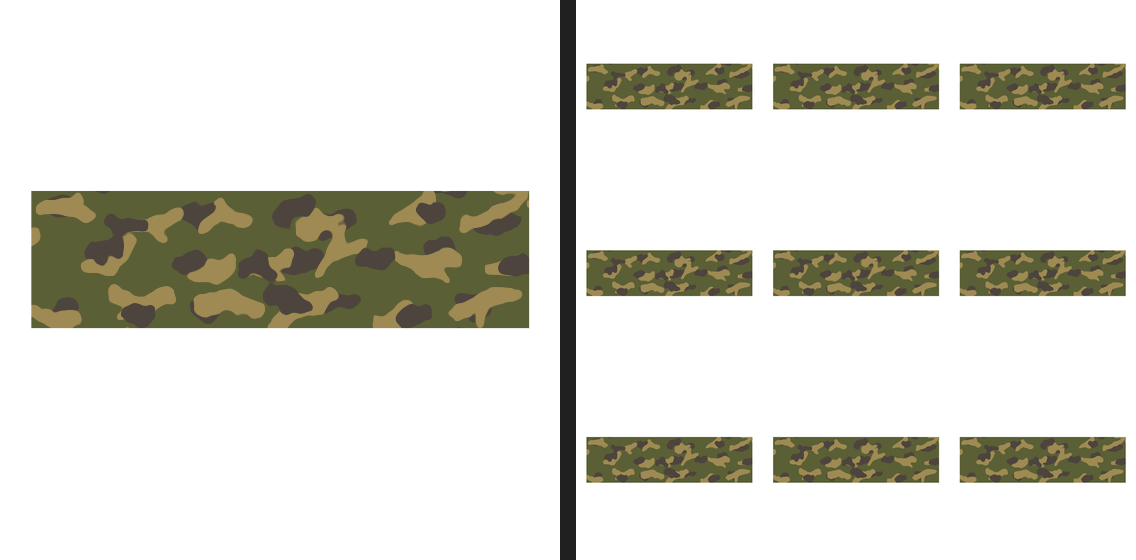
Left: one tile. Right: repeated 3 by 3.
Give the GLSL for this pattern, as a three.js fragment shader.

```glsl
// Woodland camouflage strip: slanted tan and brown blobs on olive, centred on a white ground
#define STRIP_MIN vec2(0.056, 0.414)
#define STRIP_MAX vec2(0.945, 0.659)
#define TAN_GRID vec2(6.0, 3.0)
#define BROWN_GRID vec2(7.0, 3.0)
#define TAN_LENGTH vec2(0.028, 0.056)
#define BROWN_LENGTH vec2(0.013, 0.029)
#define TAN_RADIUS vec2(0.0085, 0.0185)
#define BROWN_RADIUS vec2(0.0105, 0.0190)
#define TILT vec2(-0.32, 0.68)
#define BLEND 0.012
#define EDGE 0.0011

varying vec2 vUv;

const vec3 WHITE = vec3(1.0);
const vec3 OLIVE = vec3(0.353, 0.373, 0.208);
const vec3 TAN = vec3(0.62, 0.54, 0.32);
const vec3 BROWN = vec3(0.302, 0.267, 0.239);

vec4 hash4(vec2 cell, float seed) {
  vec4 p = fract(vec4(cell.xyx, seed) * vec4(0.1031, 0.1030, 0.0973, 0.1099) + 0.37);
  p += dot(p, p.wzxy + 33.33);
  return fract((p.xxyz + p.yzzw) * p.zywx);
}

// Smooth value noise, two channels
vec2 noise2(vec2 p) {
  vec2 i = floor(p);
  vec2 f = fract(p);
  f = f * f * (3.0 - 2.0 * f);
  vec2 low = mix(hash4(i, 5.0).xy, hash4(i + vec2(1.0, 0.0), 5.0).xy, f.x);
  vec2 high = mix(hash4(i + vec2(0.0, 1.0), 5.0).xy, hash4(i + 1.0, 5.0).xy, f.x);
  return mix(low, high, f.y) - 0.5;
}

float smoothMin(float a, float b) {
  float h = max(BLEND - abs(a - b), 0.0) / BLEND;
  return min(a, b) - h * h * BLEND * 0.25;
}

// Capsule whose radius runs from ra to rb
float taperedCapsule(vec2 p, vec2 a, vec2 b, float ra, float rb) {
  vec2 ab = b - a;
  float h = clamp(dot(p - a, ab) / dot(ab, ab), 0.0, 1.0);
  return length(p - a - ab * h) - mix(ra, rb, h);
}

// Bent, tapered body with one side lobe
float blob(vec2 p, vec4 shape, vec4 width, vec2 lengths, vec2 radii) {
  float angle = mix(TILT.x, TILT.y, shape.x);
  float halfLength = mix(lengths.x, lengths.y, shape.y);
  vec2 axis = vec2(cos(angle), sin(angle)) * halfLength;
  vec2 side = vec2(-axis.y, axis.x);
  vec2 middle = side * (shape.z - 0.5) * 0.8;
  vec2 lobe = middle + side * sign(shape.w - 0.5) * 0.55 + axis * (width.w - 0.5) * 1.4;
  vec4 r = mix(vec4(radii.x), vec4(radii.y), width);
  float d = taperedCapsule(p, -axis, middle, r.x, r.y);
  d = smoothMin(d, taperedCapsule(p, middle, axis, r.y, r.z));
  return smoothMin(d, taperedCapsule(p, middle, lobe, r.y * 0.8, radii.x));
}

// Distances to the blobs of the even and the odd cells of a staggered grid
vec2 blobLayer(vec2 p, vec2 grid, vec2 lengths, vec2 radii, float seed) {
  vec2 cellSize = (STRIP_MAX - STRIP_MIN) / grid;
  vec2 home = floor(p / cellSize);
  vec2 d = vec2(1.0);
  for (int y = -1; y <= 1; y++) {
    for (int x = -2; x <= 1; x++) {
      vec2 cell = home + vec2(float(x), float(y));
      vec2 jitter = (hash4(cell, seed).xy - 0.5) * 0.55;
      vec2 center = cell + 0.5 + jitter + vec2(0.5 * mod(cell.y, 2.0), 0.0);
      float b = blob(p - center * cellSize, hash4(cell, seed + 1.0),
                     hash4(cell, seed + 2.0), lengths, radii);
      if (mod(cell.x + cell.y, 2.0) < 0.5) d.x = smoothMin(d.x, b);
      else d.y = smoothMin(d.y, b);
    }
  }
  return d;
}

float cover(float d) {
  return 1.0 - smoothstep(-EDGE, EDGE, d);
}

void main() {
  // Uneven outlines from a warped position
  vec2 p = vUv - STRIP_MIN;
  vec2 warped = p + noise2(p * 30.0) * 0.016 + noise2(p * 75.0 + 9.0) * 0.005;

  vec2 tan2 = blobLayer(warped, TAN_GRID, TAN_LENGTH, TAN_RADIUS, 11.0);
  vec2 brown2 = blobLayer(warped, BROWN_GRID, BROWN_LENGTH, BROWN_RADIUS, 23.0);

  // Half of the brown lies under the tan, half over it
  vec3 color = mix(OLIVE, BROWN, cover(brown2.x));
  color = mix(color, TAN, cover(smoothMin(tan2.x, tan2.y)));
  color = mix(color, BROWN, cover(brown2.y));

  // The white margin closes the tile on all sides
  vec2 fromBox = abs(vUv - 0.5 * (STRIP_MIN + STRIP_MAX)) - 0.5 * (STRIP_MAX - STRIP_MIN);
  color = mix(WHITE, color, cover(max(fromBox.x, fromBox.y)));
  gl_FragColor = vec4(color, 1.0);
}
```
